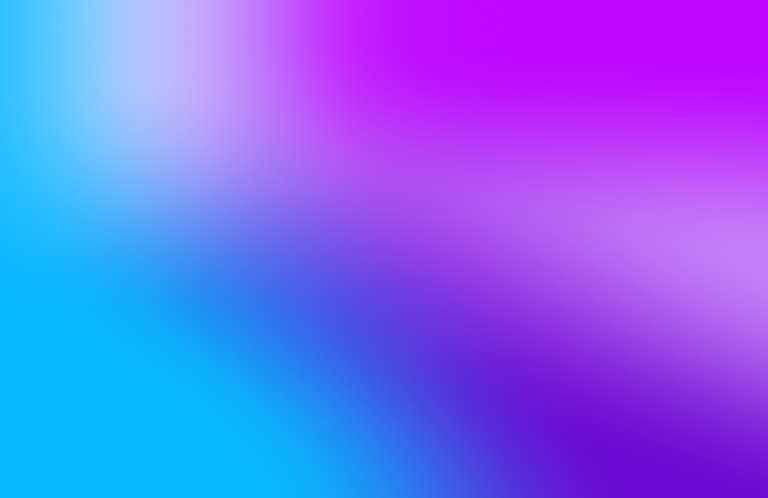
Give the GLSL for this background, as a Shadertoy shader.

```glsl
// Soft blurred gradient: cyan corner, pale upper glow, magenta sky and indigo depth.

const vec3 CYAN = vec3(0.03, 0.72, 1.00);
const vec3 MAGENTA = vec3(0.75, 0.03, 1.00);
const vec3 ORCHID = vec3(0.69, 0.34, 0.95);
const vec3 LILAC = vec3(0.77, 0.49, 0.97);
const vec3 INDIGO = vec3(0.42, 0.04, 0.82);
const vec3 PALE_BLUE = vec3(0.72, 0.86, 1.00);
const vec3 PALE_PINK = vec3(0.86, 0.64, 0.98);

const float INDIGO_SOFTNESS = 0.25;
const float INDIGO_HEIGHT = 0.22;
const float INDIGO_SLOPE = 0.50;
const float CYAN_EDGE_TOP = 0.26;
const float CYAN_EDGE_SPREAD = 0.34;
const float GLOW_CENTER = 0.22;
const float GLOW_WIDTH = 0.19;
const float GLOW_STRENGTH = 0.90;
const float GRAIN = 1.0 / 255.0;

float bell(float x, float center, float width) {
    float d = (x - center) / width;
    return exp(-d * d);
}

float hash(vec2 p) {
    return fract(sin(dot(p, vec2(12.99, 78.23))) * 43758.5);
}

// Magenta above a tilted lilac ridge, sinking into indigo
vec3 warmField(vec2 uv) {
    vec3 ridgeColor = mix(ORCHID, LILAC, smoothstep(0.5, 1.0, uv.x));
    float ridge = 0.66 - 0.18 * uv.x;
    float skyTop = 0.95 - 0.07 * uv.x;
    vec3 color = mix(ridgeColor, MAGENTA, smoothstep(ridge, skyTop, uv.y));

    float depth = INDIGO_HEIGHT + INDIGO_SLOPE * (1.0 - uv.x);
    float lift = smoothstep(depth - INDIGO_SOFTNESS, depth + INDIGO_SOFTNESS, uv.y);
    return mix(INDIGO, color, lift);
}

// Zero inside the cyan corner, one beyond its curved edge
float warmMask(vec2 uv) {
    float edge = CYAN_EDGE_TOP + CYAN_EDGE_SPREAD * (1.0 - smoothstep(-0.1, 0.72, uv.y));
    float softness = 0.20 + 0.05 * (1.0 - uv.y) + 0.09 * bell(uv.y, 0.42, 0.2);
    return smoothstep(edge - softness, edge + softness, uv.x);
}

void mainImage(out vec4 fragColor, in vec2 fragCoord) {
    vec2 uv = fragCoord / iResolution.xy;
    vec3 color = mix(CYAN, warmField(uv), warmMask(uv));

    // Pale column fading downward
    vec3 glowColor = mix(PALE_BLUE, PALE_PINK, smoothstep(0.08, 0.36, uv.x));
    float glow = GLOW_STRENGTH * bell(uv.x, GLOW_CENTER, GLOW_WIDTH);
    color = mix(color, glowColor, glow * smoothstep(0.35, 0.85, uv.y));

    // Fine dither against banding
    color += (hash(fragCoord) - 0.5) * GRAIN;
    fragColor = vec4(clamp(color, 0.0, 1.0), 1.0);
}
```
